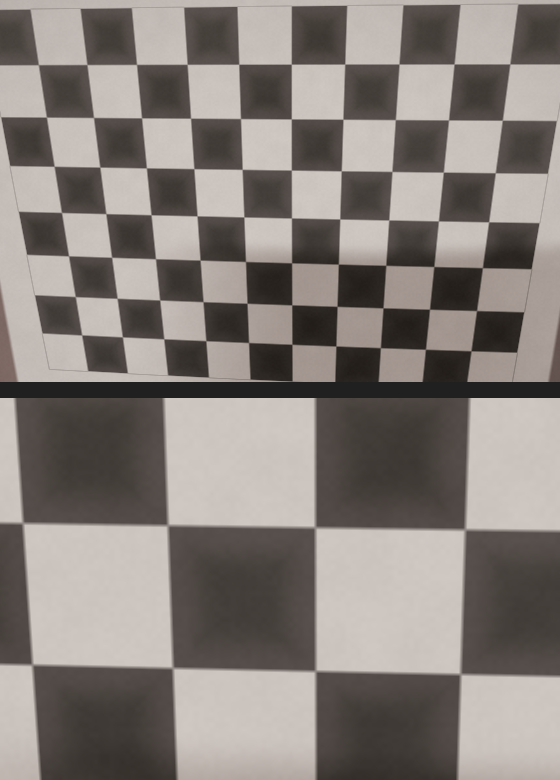
Top: the whole. Bottom: its middle third, enlarged.
Write a WebGL 2 fragment shader that draws this pattern.

```glsl
#version 300 es
precision highp float;
// A printed checkerboard of 11 x 8 squares, seen slightly tilted on pale paper.
// Each point is bent by a weak lens term, then sent through an inverse
// perspective matrix to board units; soft light, shadow and grain follow.
uniform vec2 u_resolution;
out vec4 fragColor;

const vec3 PAPER = vec3(0.79, 0.76, 0.74);
const vec3 PAPER_SHADE = vec3(0.63, 0.58, 0.555);
const vec3 INK = vec3(0.255, 0.235, 0.215);
const vec3 INK_RIM = vec3(0.33, 0.30, 0.285);
const vec3 INK_SHADE = vec3(0.15, 0.13, 0.11);
const vec3 WALL = vec3(0.49, 0.41, 0.39);

float hash(vec2 p) {
    return fract(sin(dot(p, vec2(127.1, 311.7))) * 43758.5453);
}

float noise(vec2 p) {
    vec2 i = floor(p), f = fract(p);
    f = f * f * (3.0 - 2.0 * f);
    return mix(mix(hash(i), hash(i + vec2(1, 0)), f.x),
               mix(hash(i + vec2(0, 1)), hash(i + vec2(1, 1)), f.x), f.y);
}

// Barrel correction around a lens centre
vec2 unbend(vec2 p, vec2 centre, float strength) {
    vec2 d = p - centre;
    return p + d * strength * dot(d, d);
}

// Canvas point (y down, in canvas widths) to board units
vec2 toBoard(vec2 p) {
    mat3 view = mat3(0.0947, -0.0009, -0.0071,
                     0.0187, 0.1091, 0.0359,
                     0.5208, 0.0104, 1.0);
    vec3 q = inverse(view) * vec3(unbend(p, vec2(0.729, 0.169), 0.0271), 1.0);
    return q.xy / q.z;
}

// Triangle wave: positive on even cells, negative on odd ones
vec2 cellWave(vec2 b) {
    return 0.5 - abs(mod(b + 0.5, 2.0) - 1.0);
}

float boxDistance(vec2 b, vec2 low, vec2 high) {
    vec2 d = max(low - b, b - high);
    return max(d.x, d.y);
}

// Ink coverage of the checkerboard with softened edges
float checker(vec2 b, vec2 blur) {
    vec2 s = clamp(cellWave(b) / blur, -1.0, 1.0);
    float outside = boxDistance(b, vec2(-6.0, 0.0), vec2(5.0, 8.0));
    float inside = 0.5 - 0.5 * clamp(outside / blur.x, -1.0, 1.0);
    return (0.5 + 0.5 * s.x * s.y) * inside;
}

// Broad shadow over the lower right
float shadowAt(vec2 p) {
    float fall = smoothstep(0.425, 0.468, p.y + 0.008 * sin(p.x * 7.0));
    return fall * smoothstep(0.2, 0.55, p.x);
}

// Ink darkest in the middle of each square, with a paler rim
vec3 inkColour(vec2 b, float shadow) {
    vec2 f = 0.5 - abs(fract(b) - 0.5);
    float rim = 1.0 - smoothstep(0.02, 0.38, min(f.x, f.y));
    vec3 lit = mix(INK, INK_RIM, rim);
    lit += 0.03 * (hash(floor(b)) - 0.5);
    return mix(lit, INK_SHADE + 0.03 * rim, shadow);
}

void main() {
    float px = 1.0 / u_resolution.x;
    vec2 p = vec2(gl_FragCoord.x, u_resolution.y - gl_FragCoord.y) * px;
    vec2 b = toBoard(p);
    float shadow = shadowAt(p);

    // Paper, a little duller along the top and at the corners
    vec2 fromCentre = p - vec2(0.5, 0.33);
    float light = 1.015 - 0.17 * dot(fromCentre, fromCentre);
    light -= 0.035 * (1.0 - smoothstep(0.0, 0.2, p.y));
    vec3 paper = mix(PAPER * light, PAPER_SHADE, shadow * (0.95 - 0.2 * smoothstep(0.84, 1.0, p.x)));

    // Printed squares, darker toward the bottom
    vec3 ink = inkColour(b, shadow) * (1.06 - 0.18 * p.y);
    vec2 blur = max(fwidth(b) * 0.8, vec2(0.014));
    vec3 colour = mix(paper, ink, checker(b, blur));

    // Wall beyond the slanted sides of the sheet
    float leftEdge = p.x - 0.183 * (p.y - 0.508);
    float rightEdge = 1.0 - 0.167 * (p.y - 0.56) - p.x;
    float sheet = smoothstep(-0.002 - px, 0.002 + px, min(leftEdge, rightEdge));
    colour = mix(WALL * (1.0 - 0.2 * shadow), colour, sheet);

    // Faint mottling and grain
    colour += 0.016 * (noise(p * 45.0) - 0.5) + 0.014 * (noise(p * 320.0) - 0.5);
    fragColor = vec4(colour, 1.0);
}
```
